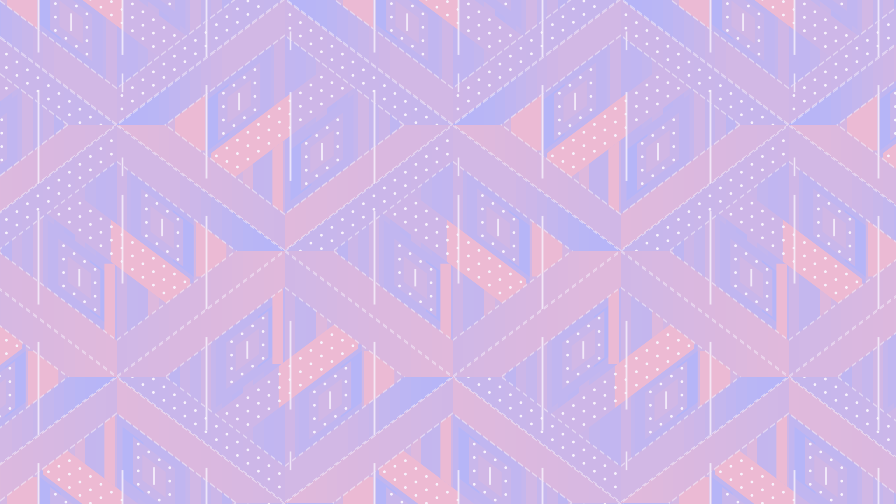
Reproduce this pattern procedurally as a Shadertoy shader.

```glsl
// Pastel rhombus lattice with framed cells, striped columns, nested panels and dotted lanes.
#define VIEW_HEIGHT 432.0
#define HALF_CELL vec2(144.0, 108.0)
#define LATTICE_ORIGIN vec2(100.0, 1.0)
#define FRAME_INNER 0.71
#define STRIPE 9.0
#define SLOPE 0.75
#define DOT_RADIUS 1.15
#define DOT_STEP vec2(9.0, 11.5)
#define BLUE vec3(0.70, 0.71, 0.98)
#define PINK vec3(0.94, 0.73, 0.82)
#define LIGHT vec3(0.97, 0.95, 0.99)

float hash(float n) { return fract(sin(n * 91.73) * 4375.5); }

// Antialiased coverage from a signed distance.
float fill(float d, float aa) { return 1.0 - smoothstep(-0.5 * aa, 0.5 * aa, d); }

float box(vec2 p, vec2 halfSize, float aa) {
    vec2 d = abs(p) - halfSize;
    return fill(d.x, aa) * fill(d.y, aa);
}

// Parallelogram with upright sides and rising top and bottom.
float panel(vec2 p, vec2 halfSize, float aa) {
    return box(vec2(p.x, p.y - SLOPE * p.x), halfSize, aa);
}

// Dots in rows that rise along the given slope.
float dots(vec2 p, float slope, float aa) {
    vec2 f = (fract(vec2(p.x, p.y - slope * p.x) / DOT_STEP) - 0.5) * DOT_STEP;
    return fill(length(vec2(f.x, f.y + slope * f.x)) - DOT_RADIUS, aa);
}

// Nested panels around one short upright mark: x is tone, y is light.
void nest(vec2 p, float aa, inout float tone, inout float light) {
    tone = mix(tone, 0.24, panel(p, vec2(27.0, 29.0), aa));
    tone = mix(tone, 0.06, panel(p + vec2(18.0, 13.5), vec2(9.0, 22.0), aa));
    float middle = panel(p, vec2(18.0, 20.0), aa);
    tone = mix(tone, 0.36, middle);
    float core = panel(p, vec2(10.0, 11.0), aa);
    light *= 1.0 - middle;
    light = max(light, (middle - core) * dots(p, SLOPE, aa));
    tone = mix(tone, 0.50, core);
    light = max(light, 0.85 * box(p, vec2(0.8, 7.5), aa));
}

void mainImage(out vec4 fragColor, in vec2 fragCoord) {
    float aa = VIEW_HEIGHT / iResolution.y;
    vec2 pos = fragCoord * aa - LATTICE_ORIGIN;

    // Rhombus cell and its mirrored orientation, cycling over four rows.
    vec2 g = pos / (2.0 * HALF_CELL);
    vec2 id = floor(vec2(g.x + g.y, g.x - g.y) + 0.5);
    float row = mod(id.x - id.y, 4.0);
    vec2 local = pos - HALF_CELL * vec2(id.x + id.y, id.x - id.y);
    vec2 flip = vec2(row < 0.5 || row > 2.5 ? 1.0 : -1.0, row > 1.5 ? 1.0 : -1.0);
    vec2 q = local * flip;
    float rim = abs(q.x) / HALF_CELL.x + abs(q.y) / HALF_CELL.y;
    float rimAa = aa / 86.0;

    // Upright stripes: warm on one side, cool on the other.
    float stripe = floor(q.x / STRIPE);
    float tone = 0.40 - 0.09 * sign(q.x) + 0.42 * (hash(stripe + 3.0) - 0.5);
    float light = 0.0;
    tone = mix(tone, 0.92, box(q - vec2(-81.0, 8.0), vec2(13.0, 30.0), aa));

    // Nested panels on both sides of the lane.
    nest(q - vec2(-39.0, 20.0), aa, tone, light);
    nest(q - vec2(32.0, -23.0), aa, tone, light);

    // Dotted lane, pink in its lower half.
    float lane = fill(abs(q.y - SLOPE * q.x - 5.0) - 18.0, aa)
               * fill(abs(q.x - 11.0) - 74.0, aa);
    float laneTone = mix(0.45, 0.96, fill(q.x - 5.0, aa));
    tone = mix(tone, laneTone, lane);
    light = mix(light, dots(q, SLOPE, aa), lane);

    // Pink column beside the cell axis.
    tone = mix(tone, 0.93, box(vec2(local.x + 6.0, q.y * flip.x * flip.y * flip.x * flip.y + 48.0),
               vec2(4.5, 37.0), aa) * (1.0 - lane));

    // Frame with its own shade on each of the four sides.
    float frame = smoothstep(FRAME_INNER - rimAa, FRAME_INNER + rimAa, rim);
    float along = abs(q.x) / HALF_CELL.x;
    float along9 = floor(along * 16.0) / 16.0;
    float upper = q.x < 0.0 ? mix(0.52, 0.08, smoothstep(0.25, 0.85, along9))
                            : mix(0.46, 0.30, along9);
    float lower = q.x < 0.0 ? mix(0.48, 0.78, along9) : mix(0.74, 0.56, along9);
    tone = mix(tone, q.y > 0.0 ? upper : lower, frame);
    float dotted = step(0.0, q.x * q.y) * step(0.0, q.y);
    light = mix(light, dotted * dots(q, -SLOPE, aa), frame);

    // Finely broken seams along both frame edges.
    float seam = fill(abs(rim - FRAME_INNER) * 86.0 - 0.6, aa)
               + fill(abs(rim - 0.995) * 86.0 - 0.5, aa);
    light = max(light, 0.5 * seam * step(0.4, fract(q.x / 6.0)));

    // Long and short upright hairlines.
    float hair = box(local - vec2(5.0, -10.0 * flip.x), vec2(0.8, 38.0), aa)
               + box(local - vec2(-67.0, -6.0), vec2(0.8, 40.0), aa)
               + box(local - vec2(77.0, -14.0), vec2(0.8, 44.0), aa)
               + box(local - vec2(5.0, 72.0 * flip.y), vec2(0.7, 8.0), aa);
    light = max(light, 0.8 * min(hair, 1.0));

    vec3 color = mix(BLUE, PINK, clamp(tone, 0.0, 1.0));
    fragColor = vec4(mix(color, LIGHT, clamp(light, 0.0, 1.0)), 1.0);
}
```
